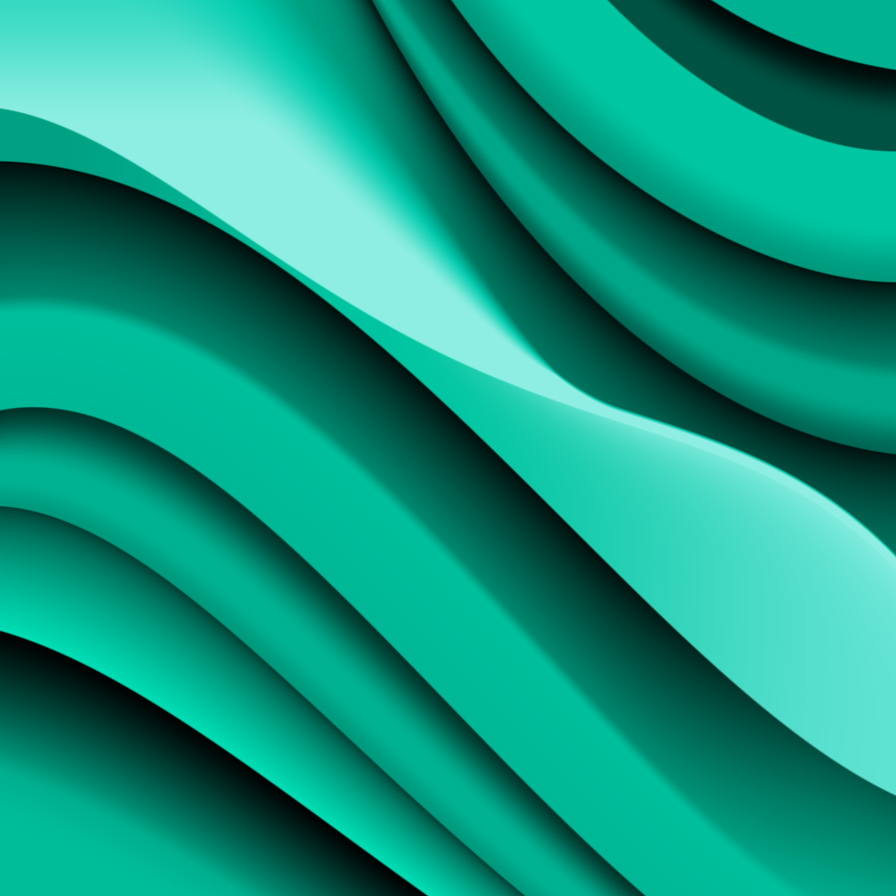
Give the GLSL for this background, as a WebGL 2 fragment shader.

```glsl
#version 300 es
precision highp float;

#define GREEN vec3(0.0, 1.0, 0.815)
#define BRIGHT vec3(0.0, 0.80, 0.68)
#define PALE vec3(0.56, 0.935, 0.89)
#define AQUA vec3(0.37, 0.885, 0.82)
#define STRIP 0.014
#define CREASE 0.012

uniform vec2 u_resolution;
out vec4 outColor;

// Quartic curve through five evenly spaced heights, at t = 0 to 4
float curve(float t, vec4 a, float last) {
  vec4 d1 = vec4(a.yzw, last) - a;
  vec3 d2 = d1.yzw - d1.xyz;
  vec2 d3 = d2.yz - d2.xy;
  float d4 = d3.y - d3.x;
  return a.x + t * (d1.x + (t - 1.0) / 2.0 * (d2.x
    + (t - 2.0) / 3.0 * (d3.x + (t - 3.0) / 4.0 * d4)));
}

// Relative position between two curves
float span(float y, float top, float bottom) {
  return clamp((y - top) / max(bottom - top, 0.001), 0.0, 1.0);
}

float smoothMin(float a, float b, float k) {
  float h = max(k - abs(a - b), 0.0) / k;
  return min(a, b) - 0.25 * k * h * h;
}

// Antialiased cover of everything below a curve
float cover(float depth) {
  float w = fwidth(depth);
  return smoothstep(-w, w, depth);
}

vec3 layer(vec3 under, float tone, float mask) {
  return mix(under, GREEN * tone, mask);
}

void main() {
  vec2 uv = gl_FragCoord.xy / u_resolution;
  float x = uv.x;
  float y = 1.0 - uv.y;   // measured downward from the top
  float t = x * 4.0;
  float u = (x - 0.5) * 8.0;

  // Upper right folds
  float rim    = curve(u, vec4(-0.3125, -0.150, -0.031, 0.043), 0.078);
  float hollow = curve(u, vec4(-0.247, -0.059, 0.065, 0.141), 0.169);
  float roll   = curve(u, vec4(-0.005, 0.139, 0.233, 0.292), 0.315);
  float ridge  = curve(u, vec4(0.081, 0.224, 0.326, 0.389), 0.417);
  float outer  = curve(u, vec4(0.141, 0.297, 0.405, 0.474), 0.507);

  // Ribbon edges
  float ribbon = curve(t, vec4(0.121, 0.247, 0.398, 0.490), 0.635);
  float lobe   = curve(t, vec4(0.180, 0.258, 0.454, 0.699), 0.888);
  float glow   = smoothMin(0.286 + 1.2 * (x - 0.5), ribbon - STRIP, 0.06);

  // Lower left folds
  float swell = curve(t, vec4(0.341, 0.406, 0.617, 0.879), 1.049);
  float wave  = curve(t, vec4(0.458, 0.547, 0.785, 1.025), 1.178);
  float pleat = curve(t, vec4(0.565, 0.698, 0.926, 1.122), 1.276);
  float lip   = curve(t, vec4(0.704, 0.836, 1.016, 1.178), 1.315);
  float base  = curve(t, vec4(0.860, 0.985, 1.150, 1.310), 1.450);

  // Paint the upper folds from the top down
  vec3 col = GREEN * 0.70;
  float s = span(y, rim, hollow);
  col = layer(col, mix(0.04, 0.32, smoothstep(0.0, 0.6, s)), cover(y - rim));
  s = span(y, hollow, roll);
  col = layer(col, 0.78 - 0.18 * smoothstep(0.55, 1.0, s), cover(y - hollow));
  s = span(y, roll, ridge);
  col = layer(col, mix(0.05, 0.53, pow(s, 0.7)), cover(y - roll));
  s = span(y, ridge, outer);
  col = layer(col, 0.66 - 0.26 * smoothstep(0.4, 1.0, s),
    smoothstep(-CREASE, CREASE, y - ridge));
  float reach = mix(0.04, 0.10, smoothstep(0.35, 0.6, x));
  float lit = 1.0 - exp(-max(y - outer, 0.0) / reach);
  col = layer(col, mix(0.07, 0.63, lit), cover(y - outer));

  // Pale ribbon: a wide glow narrowing to a crisp strip
  float width = 0.006 + 0.65 * max(0.62 - x, 0.0);
  float r = clamp((y - glow) / width + 0.5, 0.0, 1.0);
  col = mix(col, BRIGHT, smoothstep(0.0, 0.55, r));
  float topFade = mix(0.35, 1.0, smoothstep(-0.02, 0.15, y));
  col = mix(col, PALE, smoothstep(0.35, 1.0, r) * topFade);

  // Lobe beneath the ribbon
  vec3 inner = mix(GREEN * 0.63, GREEN * 0.77, smoothstep(0.05, 0.4, x));
  inner = mix(inner, AQUA, smoothstep(0.45, 1.05, x + 0.15 * (y - 0.6)));
  float sheen = exp(-max(y - ribbon, 0.0) / mix(0.018, 0.05, x * x));
  inner = mix(inner, PALE, 0.75 * sheen * smoothstep(0.42, 0.75, x));
  col = mix(col, inner, cover(y - ribbon));

  // Paint the lower folds from the top down
  s = span(y, lobe, swell);
  float right = smoothstep(0.65, 1.0, x);
  col = layer(col, mix(0.04 + 0.3 * right, 0.55 + 0.17 * right, pow(s, 0.8)),
    cover(y - lobe));
  s = span(y, swell, wave);
  col = layer(col, 0.75 - 0.03 * s, smoothstep(-CREASE, CREASE, y - swell));
  s = span(y, wave, pleat);
  col = layer(col, mix(0.16, 0.70, smoothstep(-0.1, 0.6, s))
    - 0.10 * smoothstep(0.7, 1.0, s), cover(y - wave));
  s = span(y, pleat, lip);
  col = layer(col, mix(0.20, 0.87, pow(s, 0.6)), cover(y - pleat));
  s = span(y, lip, base);
  col = layer(col, mix(0.0, 0.66, pow(s, 1.1)), cover(y - lip));
  col = layer(col, 0.74, smoothstep(-0.03, 0.06, y - base));

  outColor = vec4(col, 1.0);
}
```
